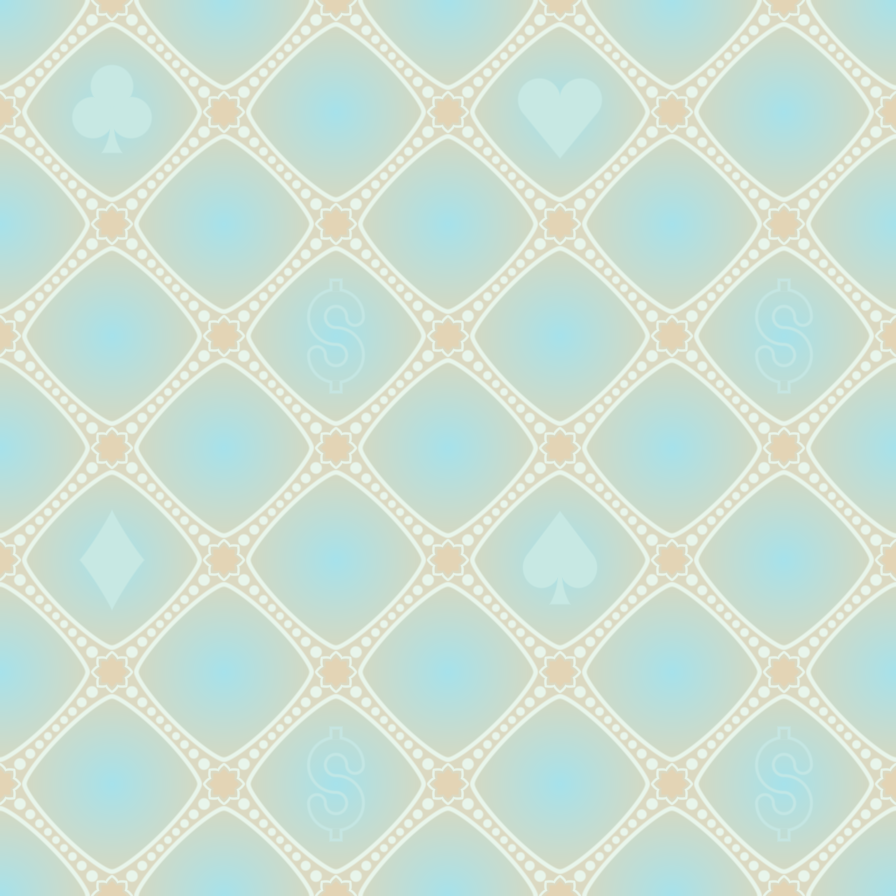
This pattern is drawn by a Shadertoy shader. Its source:

```glsl
// Pastel lattice of curved diamonds with beaded borders and eight-point stars.
// Space folds into one diamond cell; distance functions draw borders and beads,
// and the wrapped cell index picks a suit or an outlined scroll ornament.

float mask(float d) {
    float soft = 4.0 / min(iResolution.x, iResolution.y) + 0.006;
    return smoothstep(soft, -soft, d);
}

// Rounded superellipse, divided by its gradient to keep line width even
float curvedDiamond(vec2 p) {
    const float n = 1.216;
    vec2 q = sqrt(p * p + 0.0006);
    float s = pow(pow(q.x, n) + pow(q.y, n), 1.0 / n);
    return (s - 0.792) / length(pow(q / s, vec2(n - 1.0)));
}

float star(vec2 p, float tip) {
    const float sector = 0.785398;
    float a = abs(mod(atan(p.y, p.x) + 0.5 * sector, sector) - 0.5 * sector);
    return length(p) - tip * (1.0 - 0.24 * a / (0.5 * sector));
}

// Beads grow and spread away from the middle of an edge
float beads(float along, float across) {
    float d = 1.0;
    for (float k = -4.0; k <= 4.0; k++) {
        float position = 0.101 * k + 0.0008 * k * k * k;
        float radius = 0.034 + 0.0011 * k * k;
        d = min(d, length(vec2(along - position, across)) - radius);
    }
    return d;
}

float stem(vec2 p, float bottom) {
    float flare = clamp((-0.15 - p.y) / (-0.15 - bottom), 0.0, 1.0);
    return max(abs(p.x) - 0.022 - 0.07 * flare * flare, max(p.y - 0.08, bottom - p.y));
}

float heart(vec2 p) {
    p.x = abs(p.x);
    vec2 lobe = p - vec2(0.185, 0.11);
    float wedge = 0.774 * (p.x - 0.819 * (p.y + 0.415));
    float cap = max(lobe.y, dot(lobe, vec2(0.635, 0.772)));
    return min(length(lobe) - 0.19, max(wedge, cap));
}

float spade(vec2 p) {
    return min(heart(vec2(1.13 * p.x, 0.04 - 1.04 * p.y)), stem(p, -0.395));
}

float club(vec2 p) {
    float leaves = min(length(p - vec2(0.0, 0.23)) - 0.19,
                       length(vec2(abs(p.x) - 0.17, p.y + 0.05)) - 0.185);
    return min(leaves, stem(p, -0.365));
}

float lozenge(vec2 p) {
    vec2 q = pow(abs(p) / vec2(0.29, 0.45), vec2(0.92));
    return 0.24 * (q.x + q.y - 1.0);
}

// Three quarters of a circle, open at the lower right
float hook(vec2 p) {
    p.y -= 0.17;
    if (p.x > 0.0 && p.y < 0.0)
        return min(length(p - vec2(0.17, 0.0)), length(p + vec2(0.0, 0.17)));
    return abs(length(p) - 0.17);
}

float scroll(vec2 p) {
    float body = min(hook(p), hook(-p)) - 0.075;
    vec2 tab = abs(vec2(p.x, abs(p.y) - 0.44)) - vec2(0.045, 0.06);
    return abs(min(body, max(tab.x, tab.y))) - 0.013;
}

void mainImage(out vec4 fragColor, in vec2 fragCoord) {
    // Eight half-cells per side; centres lie where the indices sum to even
    vec2 u = 8.0 * fragCoord / iResolution.xy;
    vec2 diagonal = floor(0.5 * vec2(u.x + u.y, u.x - u.y) + 0.5);
    vec2 centre = vec2(diagonal.x + diagonal.y, diagonal.x - diagonal.y);
    vec2 p = u - centre;
    vec2 q = abs(p);
    vec2 cell = mod(centre, 8.0);

    // Radial glow inside the cell, warmer band between borders
    vec3 cream = vec3(0.91, 0.96, 0.92);
    float border = curvedDiamond(p);
    vec3 color = mix(vec3(0.65, 0.885, 0.92), vec3(0.83, 0.85, 0.765),
                     clamp(length(p) / 0.77, 0.0, 1.0));
    color = mix(color, vec3(0.86, 0.85, 0.76), mask(-border));

    // Ornaments in every fourth row and column
    vec2 slot = mod(cell, 4.0);
    if (slot == vec2(1.0, 3.0)) {
        bool left = cell.x < 4.0;
        float suit = cell.y > 4.0 ? (left ? club(p) : heart(p))
                                  : (left ? lozenge(p) : spade(p));
        color = mix(color, vec3(0.78, 0.91, 0.89), mask(suit));
    } else if (slot == vec2(3.0, 1.0)) {
        color = mix(color, vec3(0.78, 0.91, 0.90), 0.8 * mask(scroll(p)));
    }

    // Borders, beads and stars
    float across = (1.0 - q.x - q.y) * 0.7071;
    float along = (q.x - q.y) * 0.7071;
    vec2 node = q.x > q.y ? q - vec2(1.0, 0.0) : q - vec2(0.0, 1.0);
    float trim = min(abs(border) - 0.019, beads(along, across));
    trim = min(trim, abs(star(node, 0.178)) - 0.013);
    color = mix(color, cream, mask(trim));
    color = mix(color, vec3(0.89, 0.83, 0.71), mask(star(node, 0.13)));

    fragColor = vec4(color, 1.0);
}
```
